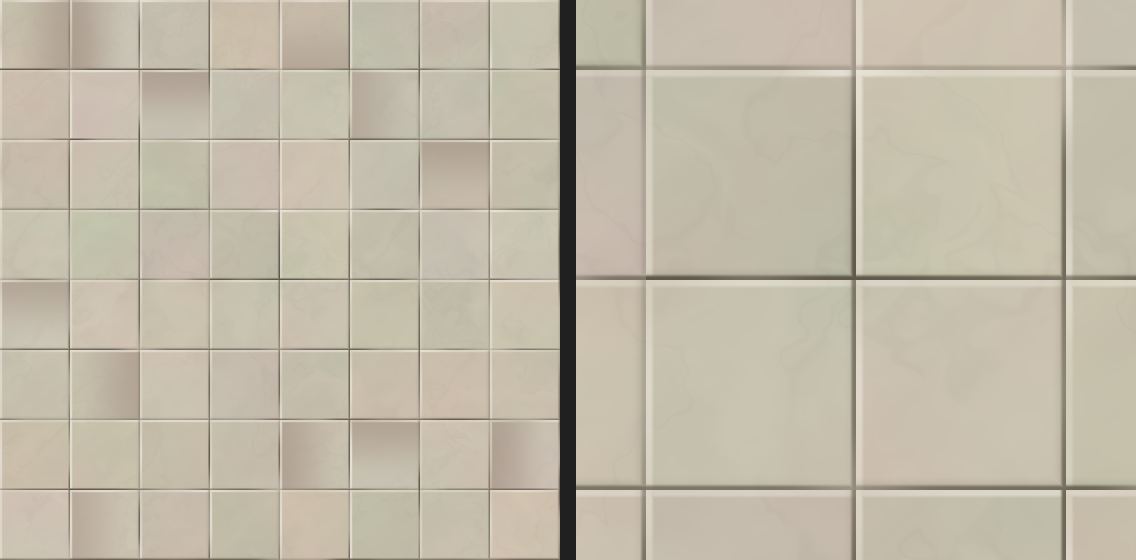
Left, the full canvas; right, a detail of the centre.
This texture is drawn by a WebGL 1 fragment shader. Its source:

```glsl
precision highp float;
// Eight by eight beige stone tiles with light upper-left and dark lower-right bevels.
uniform vec2 u_resolution;

float hash(vec2 p) {
  return fract(sin(dot(p, vec2(127.1, 311.7))) * 43758.5453);
}

// Value noise that wraps after the given number of cells
float noise(vec2 p, float period, float seed) {
  vec2 i = floor(p);
  vec2 f = fract(p);
  f = f * f * (3.0 - 2.0 * f);
  vec2 a = mod(i, period);
  vec2 b = mod(i + 1.0, period);
  return mix(mix(hash(a + seed), hash(vec2(b.x, a.y) + seed), f.x),
             mix(hash(vec2(a.x, b.y) + seed), hash(b + seed), f.x), f.y);
}

float fbm(vec2 p, float period, float seed) {
  float sum = 0.0;
  float gain = 0.5;
  for (int k = 0; k < 4; k++) {
    sum += gain * noise(p, period, seed);
    p *= 2.0;
    period *= 2.0;
    seed += 17.3;
    gain *= 0.5;
  }
  return sum / 0.9375;
}

// Soft-edged band, d is the distance from the tile border
float band(float d, float width, float blur) {
  return 1.0 - smoothstep(width - blur, width + blur, d);
}

void main() {
  vec2 p = gl_FragCoord.xy / u_resolution * 8.0;
  vec2 tile = floor(p);
  vec2 f = fract(p);
  float blur = max(0.011, 6.0 / min(u_resolution.x, u_resolution.y));

  // Stone body: brightness per tile, drifting pink and green tints
  vec3 color = vec3(0.783, 0.750, 0.682);
  color += 0.035 * (hash(tile + 3.1) - 0.5);
  float warp = fbm(p * 2.0, 16.0, 5.0);
  float cloud = fbm(p * 2.0 + 2.0 * warp, 16.0, 41.0) - 0.5;
  float tint = 0.7 * (hash(tile + 9.7) - 0.5) + 1.3 * (fbm(p, 8.0, 73.0) - 0.5);
  color += tint * vec3(0.034, -0.014, 0.004);
  color.b += 0.028 * (hash(tile + 21.3) - 0.5);
  color += cloud * vec3(0.045, 0.045, 0.04);

  // Faint veins
  float vein = abs(fbm(p * 1.0 + 1.5 * warp, 8.0, 91.0) - 0.5);
  color -= 0.012 * (1.0 - smoothstep(0.0, 0.03, vein));

  // A few tiles darken toward one side
  float turn = floor(hash(tile + 33.9) * 4.0) * 1.5708;
  float along = dot(f - 0.5, vec2(cos(turn), sin(turn))) + 0.5;
  float shaded = step(0.81, hash(tile + 57.2)) * (0.6 + 0.4 * hash(tile + 61.0));
  float shade = shaded * smoothstep(0.1, 1.05, along + 0.2 * cloud);
  color = mix(color, vec3(0.675, 0.615, 0.56), shade);

  // Bevel strength varies along each joint and from tile to tile
  float wearX = noise(vec2(tile.x, p.y * 2.0), 16.0, 113.0);
  float wearY = noise(vec2(p.x * 2.0, tile.y), 16.0, 151.0);
  float relief = 0.65 + 0.35 * hash(tile + 83.0);

  // Light left and top edges
  float light = max(band(f.x, 0.031, blur) * (0.3 + 0.7 * wearX),
                    band(1.0 - f.y, 0.031, blur) * (0.3 + 0.7 * wearY));
  color = mix(color, vec3(0.91, 0.89, 0.845), light * relief);

  // Dark right and bottom edges, with a soft inner shadow
  float darkX = smoothstep(0.05, 0.9, noise(vec2(tile.x, p.y * 2.0), 16.0, 197.0));
  float darkY = smoothstep(0.05, 0.9, noise(vec2(p.x * 2.0, tile.y), 16.0, 233.0));
  float dark = max(band(1.0 - f.x, 0.021, blur) * (0.2 + 0.8 * darkX),
                   band(f.y, 0.021, blur) * (0.25 + 0.75 * darkY));
  float inner = max(1.0 - smoothstep(0.0, 0.07, 1.0 - f.x),
                    1.0 - smoothstep(0.0, 0.07, f.y));
  color *= 1.0 - 0.09 * inner * hash(tile + 97.0);
  color = mix(color, vec3(0.37, 0.34, 0.285), dark * relief);

  gl_FragColor = vec4(color, 1.0);
}
```
